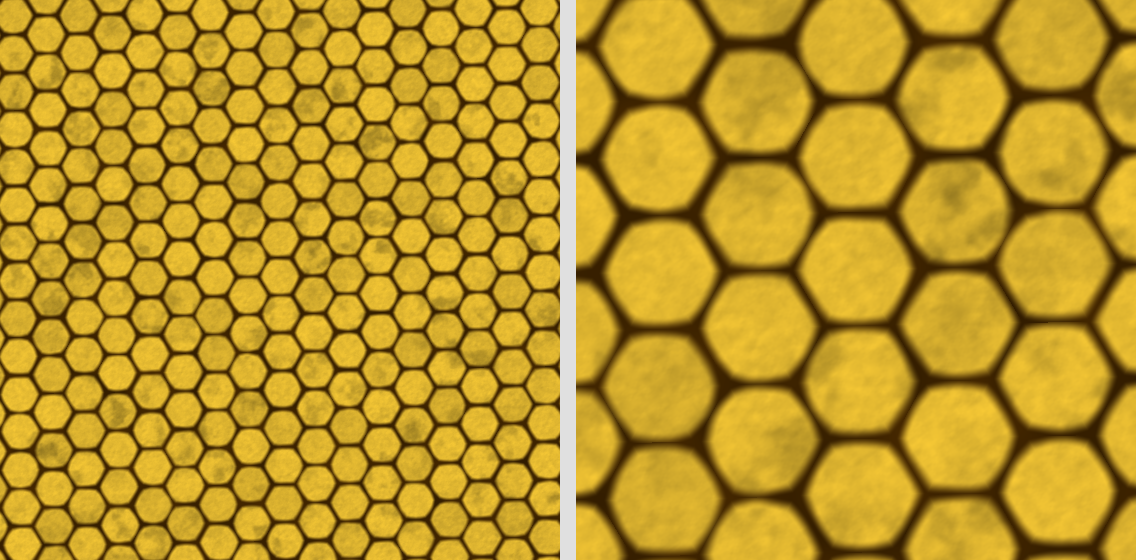
Left: the whole. Right: its middle third, enlarged.
This pattern is drawn by a three.js fragment shader. Its source:

```glsl
// Close-packed rounded golden cells in a slightly turned hexagonal lattice,
// about 17 columns by 15 rows, parted by soft dark brown gaps.
// Each cell varies in position, brightness and smudging; fine noise adds grain.

varying vec2 vUv;

const float PITCH = 0.06753;              // distance between rows
const vec2 LATTICE = vec2(1.739, 1.0);    // lattice repeat, in pitches
const vec2 ORIGIN = vec2(0.0235, 0.9715); // centre of one cell
const float TILT = 0.0165;                // lattice turn in radians

const vec3 GAP = vec3(0.21, 0.12, 0.0);
const vec3 GOLD = vec3(0.91, 0.74, 0.195);

float hash(vec2 p) {
  vec3 h = fract(vec3(p.xyx) * 0.1031);
  h += dot(h, h.yzx + 33.33);
  return fract((h.x + h.y) * h.z);
}

float noise(vec2 p) {
  vec2 i = floor(p);
  vec2 f = fract(p);
  f = f * f * (3.0 - 2.0 * f);
  float low = mix(hash(i), hash(i + vec2(1.0, 0.0)), f.x);
  float high = mix(hash(i + vec2(0.0, 1.0)), hash(i + 1.0), f.x);
  return mix(low, high, f.y);
}

float fbm(vec2 p) {
  float sum = 0.0;
  float weight = 0.55;
  for (int i = 0; i < 3; i++) {
    sum += weight * noise(p);
    p = p * 2.03 + 17.7;
    weight *= 0.5;
  }
  return sum;
}

vec2 rotate(vec2 p, float angle) {
  float c = cos(angle);
  float s = sin(angle);
  return vec2(c * p.x + s * p.y, c * p.y - s * p.x);
}

// Centre of the nearest cell, chosen from two interleaved rectangular grids
vec2 nearestCentre(vec2 q) {
  vec2 even = floor(q / LATTICE + 0.5) * LATTICE;
  vec2 odd = (floor(q / LATTICE) + 0.5) * LATTICE;
  return distance(q, even) < distance(q, odd) ? even : odd;
}

// Halfway between a circular and a hexagonal radius; 0.5 where cells meet
float roundedHexRadius(vec2 p) {
  vec2 a = abs(p);
  float hexagon = max(a.y, dot(a, vec2(0.866, 0.5)));
  return mix(length(p), hexagon, 0.5);
}

// Brightness of a cell's surface: overall dullness, smudges and grain
float surfaceTone(vec2 q, vec2 id) {
  float dull = hash(id + 3.0);
  float smudge = smoothstep(0.42, 0.78, fbm(q * 2.7 + id * 5.0));
  float grain = fbm(rotate(q, 0.6) * vec2(9.0, 13.0) + 80.0) - 0.48;
  return 1.0 - 0.09 * dull * dull
      - 0.24 * smudge * hash(id + 41.0) + 0.16 * grain;
}

void main() {
  vec2 q = rotate(vUv - ORIGIN, TILT) / PITCH;
  vec2 centre = nearestCentre(q);
  vec2 id = floor(centre / LATTICE * 2.0 + 0.5) + 100.0;

  // Slightly shifted and uneven cell outline
  vec2 jitter = vec2(hash(id), hash(id + 57.0)) - 0.5;
  float radius = roundedHexRadius(q - centre - 0.025 * jitter);
  radius += 0.03 * (noise(q * 4.0 + 200.0) - 0.5);

  // Soft edge, never narrower than the sampling step
  float blur = max(0.06, 0.7 / PITCH * fwidth(vUv.y));
  float cover = 1.0 - smoothstep(0.456 - blur, 0.456 + blur, radius);

  vec3 surface = GOLD * surfaceTone(q + 150.0, id);
  vec3 gap = GAP * (0.9 + 0.4 * noise(q * 3.0 + 300.0));
  gl_FragColor = vec4(mix(gap, surface, cover), 1.0);
}
```
